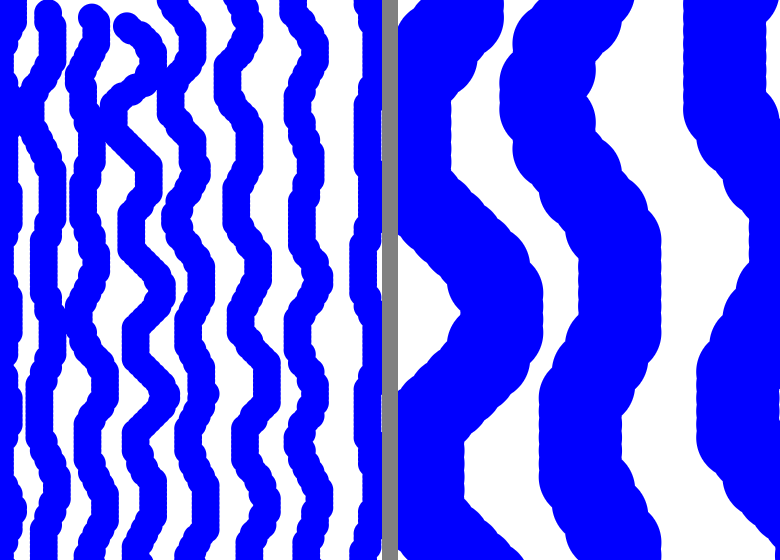
Left, the full canvas; right, a detail of the centre.
This pattern is drawn by a WebGL 1 fragment shader. Its source:

```glsl
precision highp float;
// Wavering vertical strands of blue, each a chain of overlapping discs on white.

#define STRANDS 8        // number of strands across the canvas
#define REACH 4          // discs tested above and below the pixel
#define RADIUS 0.0248    // disc radius, in canvas heights
#define STEP 0.0078125   // disc spacing and sideways quantum
#define SWING 0.041      // largest sideways swing
#define DRIFT 0.04       // rightward drift from top to bottom
#define INK vec3(0.0, 0.0, 1.0)
#define PAPER vec3(1.0)

uniform vec2 u_resolution;

float hash(vec2 p) {
  vec3 q = fract(vec3(p.xyx) * 0.1031);
  q += dot(q, q.yzx + 33.33);
  return fract((q.x + q.y) * q.z);
}

// Turning point of a strand: alternates left and right by a random amount.
float turn(float strand, float knot) {
  float side = 2.0 * mod(knot + strand, 2.0) - 1.0;
  return side * mix(0.25, 1.0, hash(vec2(strand + 3.0, knot + 17.0)));
}

// Sideways zigzag in -1..1, with straight runs of uneven length.
float zigzag(float strand, float y) {
  float t = y / mix(0.085, 0.135, hash(vec2(strand, 71.0))) + 5.0 * strand;
  float knot = floor(t);
  float start = 0.25 * hash(vec2(strand + 41.0, knot));
  float blend = smoothstep(start, start + 0.75, t - knot);
  return mix(turn(strand, knot), turn(strand, knot + 1.0), blend);
}

// Centre line of a strand, snapped to sideways steps.
float strandX(float strand, float y) {
  float middle = sin(3.14159 * strand / 7.0);
  float base = 0.01 + strand * (0.07 + 0.0033 * strand);
  float swing = SWING * (0.35 + 0.65 * middle * mix(0.4, 1.0, mod(strand, 2.0)));
  float x = base + swing * zigzag(strand, y) + DRIFT * middle * (0.5 - y);
  return floor(x / STEP + 0.5) * STEP;
}

void main() {
  vec2 p = gl_FragCoord.xy / u_resolution.y;
  float row = floor(p.y / STEP + 0.5);
  float nearest = 1.0;

  for (int i = 0; i < STRANDS; i++) {
    float strand = float(i);
    // Some strands begin with a round cap just inside the top edge.
    float top = mix(0.955, 1.06, hash(vec2(strand + 9.0, 5.0)));
    for (int k = -REACH; k <= REACH; k++) {
      float y = (row + float(k)) * STEP;
      if (y < top) {
        nearest = min(nearest, distance(p, vec2(strandX(strand, y), y)));
      }
    }
  }

  // One-pixel smooth edge.
  float cover = clamp(0.5 + (RADIUS - nearest) * u_resolution.y, 0.0, 1.0);
  gl_FragColor = vec4(mix(PAPER, INK, cover), 1.0);
}
```
